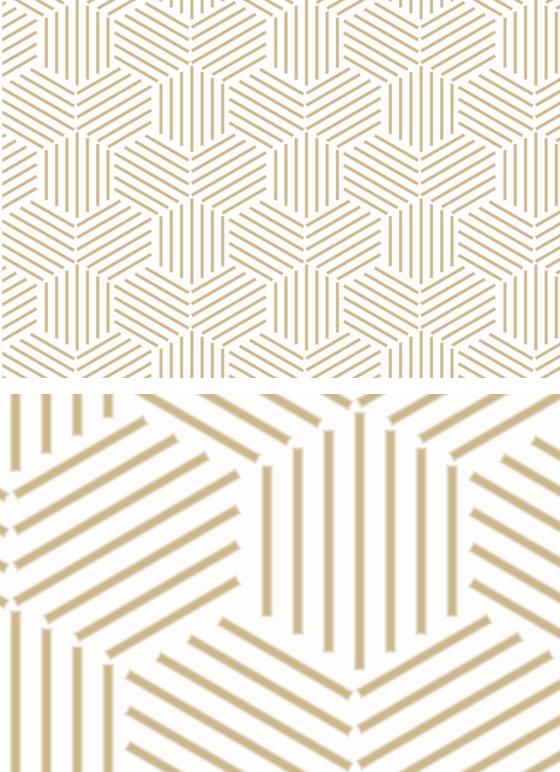
Top, the full canvas; bottom, a detail of the centre.
This pattern is drawn by a Shadertoy shader. Its source:

```glsl
#define REPEATS 2.442
#define ORIGIN vec2(1.010, 2.655)
#define LINE_STEP 0.1345
#define LINE_WIDTH 0.040
#define END_GAP 0.0176
#define SOFTNESS 0.012
#define LEFT_MARGIN 0.030
#define SIDE_LINES 3.0
#define PAPER vec3(0.998, 0.992, 0.989)
#define GOLD vec3(0.798, 0.722, 0.557)

const float SQRT3 = 1.7320508;
const float HEX_RADIUS = 0.5773503;

// Offset from the nearest centre of a staggered lattice
vec2 latticeOffset(vec2 p) {
    vec2 period = vec2(3.0, SQRT3);
    vec2 a = p - period * round(p / period);
    vec2 q = p - 0.5 * period;
    vec2 b = q - period * round(q / period);
    return dot(a, a) < dot(b, b) ? a : b;
}

// Distance to parallel bars trimmed to a hexagon of unit width
float hatchedHexagon(vec2 p, float angle) {
    vec2 dir = vec2(cos(angle), sin(angle));
    float along = dot(p, dir);
    float across = dot(p, vec2(-dir.y, dir.x));
    float barCentre = LINE_STEP * clamp(round(across / LINE_STEP), -SIDE_LINES, SIDE_LINES);
    float halfLength = HEX_RADIUS * (1.0 - abs(barCentre)) - END_GAP;
    return max(abs(across - barCentre) - 0.5 * LINE_WIDTH, abs(along) - halfLength);
}

void mainImage(out vec4 fragColor, in vec2 fragCoord) {
    // One unit is the width of a hexagon, three to a repeat
    float scale = 3.0 * REPEATS / iResolution.x;
    vec2 canvas = fragCoord * scale;
    vec2 p = canvas - ORIGIN;
    float edge = max(SOFTNESS, 0.7 * scale);

    // Upright, falling and rising hexagons, the slanted ones slightly off centre
    float tilt = radians(30.0);
    float dist = hatchedHexagon(latticeOffset(p), 3.0 * tilt);
    dist = min(dist, hatchedHexagon(latticeOffset(p - vec2(0.974, 0.005)), -tilt));
    dist = min(dist, hatchedHexagon(latticeOffset(p - vec2(1.984, 0.015)), tilt));

    // Blank strip along the left side
    dist = max(dist, LEFT_MARGIN - canvas.x);

    float ink = 1.0 - smoothstep(-edge, edge, dist);
    fragColor = vec4(mix(PAPER, GOLD, ink), 1.0);
}
```
